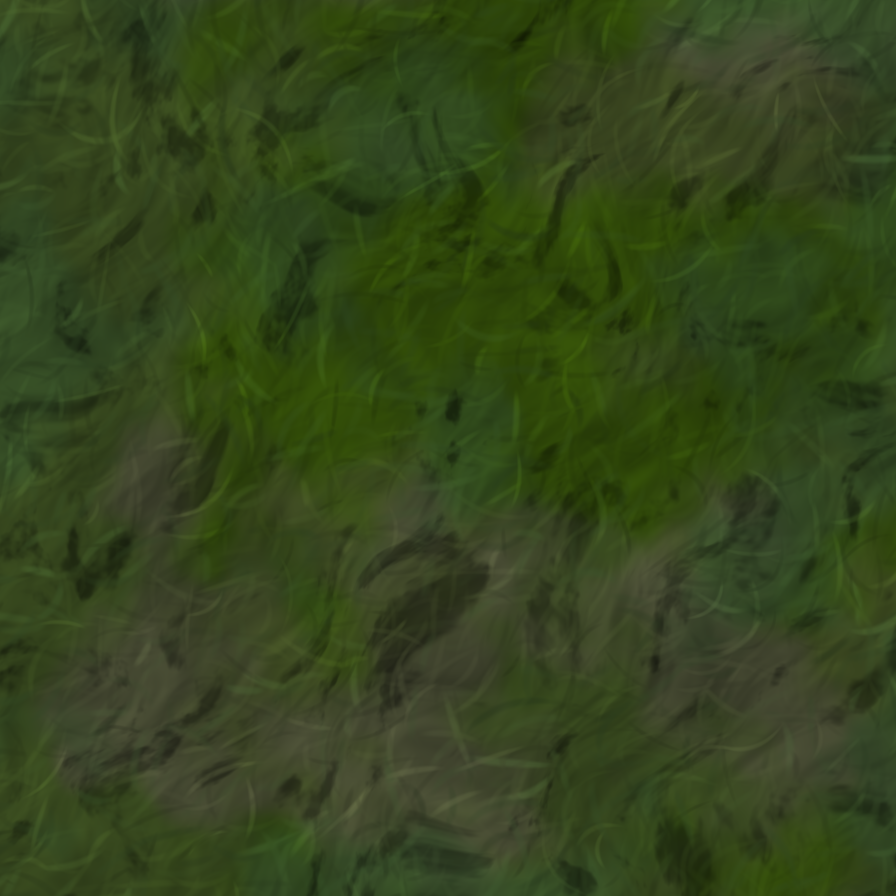
Reproduce this texture procedurally as a WebGL 2 fragment shader.

```glsl
#version 300 es
precision highp float;
// Dim, soft meadow turf: noise picks lush, olive, cool and dry patches,
// streaky noise adds matted fibres and dark gaps, and several jittered
// grids scatter curved, tapered blades that mostly lean up to the right.

#define LUSH vec3(0.183, 0.280, 0.030)
#define OLIVE vec3(0.213, 0.278, 0.115)
#define COOL vec3(0.190, 0.295, 0.155)
#define DRY vec3(0.268, 0.282, 0.192)
#define PATCH_SCALE 4.2
#define BLADE_LAYERS 8
#define BLADE_WIDTH 0.0050
#define BLADE_OPACITY 0.46
#define LEAN 0.95
#define SPREAD 2.1
#define TONE_CONTRAST 0.50

uniform vec2 u_resolution;
out vec4 fragColor;

float hash(vec2 p) {
  return fract(sin(dot(p, vec2(127.1, 311.7))) * 43758.5453);
}

float noise(vec2 p) {
  vec2 i = floor(p), f = fract(p);
  f = f * f * (3.0 - 2.0 * f);
  return mix(mix(hash(i), hash(i + vec2(1, 0)), f.x),
             mix(hash(i + vec2(0, 1)), hash(i + vec2(1, 1)), f.x), f.y);
}

mat2 rotation(float a) {
  float c = cos(a), s = sin(a);
  return mat2(c, -s, s, c);
}

float fbm(vec2 p) {
  float sum = 0.0, amp = 0.53;
  for (int i = 0; i < 4; i++) {
    sum += amp * noise(p);
    p = rotation(0.6) * p * 2.03 + 17.3;
    amp *= 0.5;
  }
  return sum;
}

// Slow colour patches of the turf
vec3 turfColor(vec2 p) {
  vec2 q = p * PATCH_SCALE;
  float lush = smoothstep(0.42, 0.62, fbm(q + 3.7));
  float cool = smoothstep(0.45, 0.68, fbm(q * 1.4 + 41.0));
  float dry = smoothstep(0.48, 0.68, fbm(q * 1.1 + 83.0));
  vec3 c = mix(OLIVE, DRY, dry);
  c = mix(c, LUSH, lush * (1.0 - 0.6 * dry));
  return mix(c, COOL, 0.6 * cool);
}

// Matted fibres and shadowed gaps as a brightness factor
float thatch(vec2 p) {
  vec2 warp = vec2(noise(p * 9.0), noise(p * 9.0 + 31.0)) - 0.5;
  vec2 q = rotation(LEAN) * p + 0.09 * warp;
  float fibre = noise(q * vec2(18.0, 62.0)) + 0.6 * noise(q * vec2(45.0, 120.0) + 9.0);
  float gap = smoothstep(0.57, 0.78, fbm(q * vec2(19.0, 30.0) + 57.0));
  float shade = fbm(p * 8.0 + 23.0) - 0.5;
  return 1.0 + 0.19 * (fibre - 0.8) + 0.4 * shade - 0.36 * gap;
}

// Coverage of one bent blade centred on the origin and lying along x
float bladeMask(vec2 q, float halfLength, float bend, float width) {
  float t = q.x / halfLength;
  float across = abs(q.y - bend * halfLength * (t * t - 0.3));
  float taper = width * (1.0 - 0.55 * t * t);
  return (1.0 - smoothstep(0.15 * taper, taper, across))
       * (1.0 - smoothstep(0.45, 1.0, abs(t)));
}

// Lays one jittered grid of blades over the colour
vec3 addBlades(vec3 col, vec3 turf, vec2 p, float cell, float seed, float flow) {
  vec2 home = floor(p / cell);
  for (int j = -1; j <= 1; j++) {
    for (int i = -1; i <= 1; i++) {
      vec2 id = home + vec2(i, j);
      vec2 key = id + seed * 13.7;
      vec2 centre = (id + vec2(hash(key), hash(key + 5.3))) * cell;
      float tone = hash(key + 11.9);
      float kind = hash(key + 23.1);
      float angle = LEAN + flow + SPREAD * (hash(key + 37.7) - 0.5);
      float halfLength = cell * mix(0.45, 0.88, hash(key + 43.3));
      float bend = 0.8 * (hash(key + 59.1) - 0.5);
      float width = BLADE_WIDTH * mix(0.7, 1.5, kind);
      float mask = bladeMask(rotation(angle) * (p - centre), halfLength, bend, width);
      vec3 tint = mix(turf, COOL, 0.45 * smoothstep(0.6, 1.0, kind));
      tint *= 1.0 + TONE_CONTRAST * (tone - 0.47);
      // A few pale blades catch the light
      tint *= 1.0 + 0.2 * smoothstep(0.88, 0.98, tone);
      col = mix(col, tint, mask * BLADE_OPACITY * mix(0.45, 1.2, hash(key + 71.9)));
    }
  }
  return col;
}

void main() {
  vec2 p = gl_FragCoord.xy / u_resolution.y;
  vec3 turf = turfColor(p);
  float light = thatch(p);
  float flow = 1.5 * (noise(p * 4.0 + 67.0) - 0.5);
  vec3 col = turf * light;
  vec3 bladeBase = turf * mix(1.0, light, 0.5);
  for (int k = 0; k < BLADE_LAYERS; k++) {
    float layer = float(k);
    float cell = mix(0.040, 0.085, fract(layer * 0.618));
    col = addBlades(col, bladeBase, p + layer * 0.37, cell, layer + 1.0, flow);
  }
  fragColor = vec4(clamp(col, 0.0, 1.0), 1.0);
}
```
